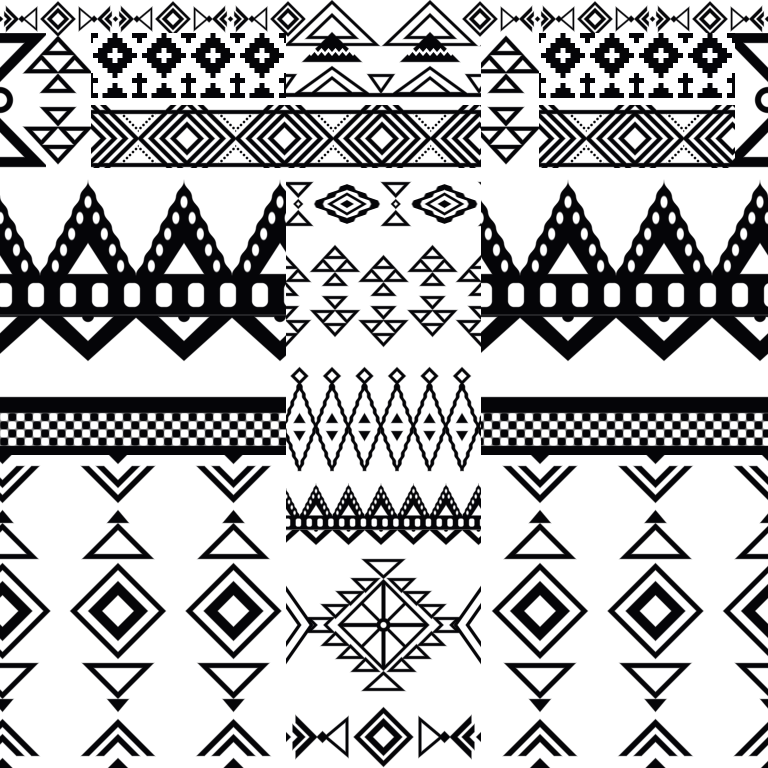
This pattern is drawn by a WebGL 2 fragment shader. Its source:

```glsl
#version 300 es
precision highp float;
uniform vec2 u_resolution;
out vec4 color;
const vec3 PAPER = vec3(1), INK = vec3(.02, .02, .03);
const float UNITS = 768., PANEL_L = 286., PANEL_R = 481., MID = 383.5;
const float TOOTH = 96., COLUMN = 115.5, BAND = 97.5, LATTICE = 32.5, CHECK = 8.2, LINE = 3.;

float fold(float x, float n) { return mod(x + .5 * n, n) - .5 * n; }
vec2 cell(vec2 p, float x, float y, float n) { return vec2(fold(p.x - x, n), p.y - y); }
float join(float a, float b, float c) { return min(a, min(b, c)); }
float outline(float d, float w) { return max(d, -d - w); }
float diamond(vec2 p, float r) { return (abs(p.x) + abs(p.y) - r) * .7071; }
// Triangle with its apex at the origin, widening along +y
float tri(float x, float y, float w, float h) {
  return max(y - h, (abs(x) * h - y * w) / length(vec2(w, h)));
}
float triLine(float x, float y, float w, float h) { return outline(tri(x, y, w, h), LINE); }
float chevron(float x, float y, float end) {
  return max((abs(y - abs(x) - 4.) - 4.) * .7071, y - end);
}
// Row of diamonds, arrowheads and chevrons
float arrows(vec2 p) {
  float a = abs(p.x), y = p.y;
  float d = join(outline(diamond(p, 30.), 4.5), outline(diamond(p, 19.), 6.), triLine(y, 60. - a, 21., 25.));
  d = join(d, chevron(y, a - 66., 22.), chevron(y, a - 78., 13.));
  return join(d, diamond(vec2(a - 61., y), 6.), diamond(vec2(a - 97.5, y), 5.));
}
// Toothed border with perforations
float teeth(vec2 p) {
  float a = abs(p.x), y = p.y, row = 16. * clamp(round(y / 16. - 1.3), 0., 4.);
  float up = max((a * 94. - y * 48.) / 105.5 + .8 * sin(y * .4), y - 100.);
  float down = max(tri(a, 180. - y, 51., 46.), 130. - y);
  float ovals = length(vec2(a - .51 * row, y - 21. - row) / vec2(3.5, 6)) * 3.5 - 3.5;
  vec2 slot = max(abs(vec2(fold(p.x - 12., 32.), y - 114.)) - vec2(2, 6), 0.);
  float holes = join(ovals, length(slot) - 6., tri(a, y - 62., 20., 31.));
  holes = min(holes, max(tri(a, 160. - y, 25., 24.), 6. - length(vec2(a, y - 135.))));
  return max(join(up, down, abs(y - 114.) - 20.), -holes);
}
// Tall mirrored column
float totem(vec2 p) {
  float x = p.x, y = abs(p.y);
  float d = join(outline(diamond(p, 48.), 5.), outline(diamond(p, 30.), 10.), tri(x, 101. - y, 11., 13.));
  d = join(d, chevron(x, y - 108., 37.), chevron(x, y - 123., 22.));
  return join(d, outline(tri(x, 88. - y, 36., 36.), 5.), tri(x, y - 147., 11., 11.));
}
float stack(vec2 p) {
  float x = abs(p.x), y = 46. - abs(p.y), w = 13.;
  return join(triLine(x, y, w, 14.), triLine(x - 12., y - w, w, 14.), triLine(x, y - 27., w, 14.));
}
float eyeBand(vec2 p) {
  p = abs(p);
  float e = p.x * .58 + p.y, saw = 5. * abs(fract(p.y / 7.) - .5);
  float d = join(e - 4., abs(e - 10.) - 1.5, abs(e + saw - 19.) - 2.5);
  p.x = .5 * BAND - p.x;
  return join(d, triLine(p.x, p.y - 6., 15., 16.), outline(diamond(p, 5.), 2.));
}
float lattice(vec2 p) {
  float b = abs(p.y), edge = abs(p.x) * .93 + b * .35 - 15. + .5 * sin(p.y * .8);
  float top = outline(diamond(p + vec2(0, 51), 9.), LINE);
  return join(max(abs(edge) - 1.7, b - 44.), top, tri(p.x, 14. - b, 6., 10.));
}
// Spoked diamond with stepped triangles around it
float medallion(vec2 p) {
  vec2 q = abs(p);
  float core = diamond(p, 46.), hub = length(p), side = abs(78. - q.x + .7 * q.y);
  float spokes = join(q.x - 2., q.y - 2., abs(q.x - q.y) * .7 - 1.5);
  float d = join(outline(core, LINE), max(spokes, core), hub - 7.);
  for (float k = 0.; k < 4.; k++)
    d = min(d, outline(max(tri(q.x - 18. - 15. * k, q.y - 32. + 13. * k, 15., 15.), -core), LINE));
  d = join(d, triLine(q.x, q.y - 46., 22., 20.), max(abs(side - 6.) - 2., q.y - 50.));
  return max(d, 3. - hub);
}
float trees(vec2 p) {
  float x = p.x, y = p.y, zigzag = abs(y - 50. - 8. * abs(fract(x / 7.) - .5)) - 2.;
  float d = join(triLine(x, y, 48., 46.), triLine(x, y - 13., 27., 26.), max(tri(x, y - 32., 30., 30.), -zigzag));
  d = join(d, triLine(x, y - 66., 40., 29.), triLine(x, y - 76., 24., 19.));
  return join(d, triLine(49. - abs(x), 94. - y, 14., 20.), abs(y - 95.) - 2.);
}
float blocks(vec2 p) {
  vec2 c = floor(vec2(p.x / 4.9 + .5, p.y / 5.));
  float a = abs(c.x), b = 5. - a, steps = min(a + 10. - c.y, b + min(c.y, 12. - c.y) - 1.);
  return join(abs(a + abs(c.y - 4.) - 3.) - 1., b + abs(c.y - 9.) - 1., steps) - .5;
}
float nested(vec2 p) {
  p = abs(p);
  float e = p.x + p.y, rings = max(abs(fold(e - 14., 11.)) - LINE, max(e - 50., 9. - e)) * .7;
  float dots = length(vec2(fold(p.x - p.y, 6.), e - 57.)) - 1.8;
  return join(rings, max(dots, p.y - 25.), abs(p.y - 26.5) - 2.);
}
float topRows(vec2 p, bool centre) {
  float x = p.x, y = p.y, d = 1e3;
  vec2 u = vec2(x > PANEL_R ? x - 448. : x, y), q = cell(p, 0., 100., UNITS);
  if (y < 38. && abs(x - MID) > 78.) d = arrows(cell(p, x > MID ? 480. : 58., 19., 115.) * 1.69) / 1.69;
  if (centre && y < 98.) d = min(d, trees(cell(p, 332., 0., 98.)));
  if (y < 33.) return d;
  if (abs(q.x - 6.) < 40.) d = join(d, outline(tri(q.x, abs(q.y) - 18., 48., 49.), 10.), abs(length(q) - 10.) - 3.);
  if (u.x < 91.) return min(d, stack((u - vec2(58, 100)) / 1.4) * 1.4);
  if (x > 735. || centre && y < 98.) return d;
  return y > 105. ? nested(cell(u, 187., 138.5, BAND)) : y < 98. ? blocks(cell(u, 115., 33., 49.)) : d;
}
float scene(vec2 p) {
  bool centre = p.x > PANEL_L && p.x < PANEL_R;
  float y = p.y, k = TOOTH / LATTICE;
  if (y < 168.) return topRows(p, centre);
  if (centre) return y < 230. ? eyeBand(cell(p, 347., 204., BAND))
    : y < 360. ? min(stack(cell(p, 335., 291., BAND)), stack(cell(p, MID, 301., BAND)))
    : y < 478. ? lattice(cell(p, 299.5, 427., LATTICE)) : y < 550. ? teeth(cell(p, 316., 484., LATTICE) * k) / k
    : y < 700. ? medallion(p - vec2(MID, 625)) : arrows(p - vec2(MID, 737));
  if (y < 380.) return teeth(cell(p, 88., 181., TOOTH));
  if (y > 455.) return totem(cell(p, p.x > MID ? 540. : 118., 611., COLUMN));
  vec2 s = sin(3.1416 * vec2(p.x, y - 413.) / CHECK);
  return max(397. - y, min(s.x * s.y * 2.5, 16.4 - abs(y - 429.4)));
}
void main() {
  float ink = 0.;
  for (int k = 0; k < 4; k++) { // four samples per pixel
    vec2 p = (gl_FragCoord.xy + vec2(k & 1, k >> 1) * .5 - .25) / u_resolution * UNITS;
    ink += .25 * clamp(.5 - scene(vec2(p.x, UNITS - p.y)) * u_resolution.y / UNITS, 0., 1.);
  }
  color = vec4(mix(PAPER, INK, ink), 1);
}
```
